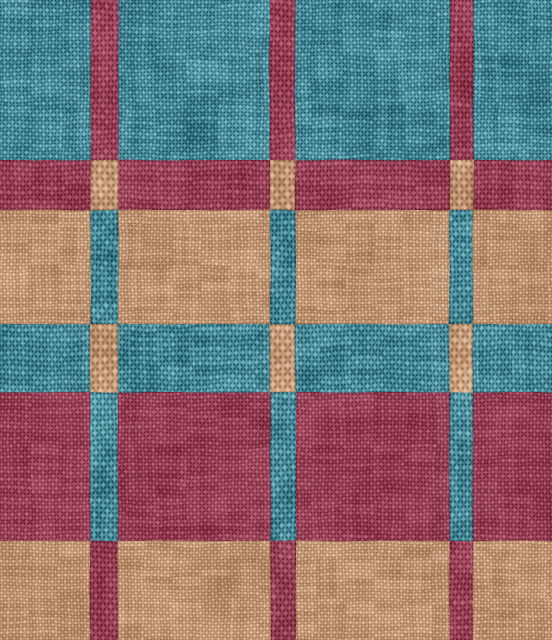
Reproduce this pattern procedurally as a WebGL 1 fragment shader.

```glsl
precision highp float;
// Patchwork plaid of woven cloth: six horizontal bands crossed by three narrow
// stripes, in teal, wine and tan. Each patch gets its own plain weave from sine
// profiles, with uneven threads, soft mottling and thin shaded seams.
uniform vec2 u_resolution;

const float PI = 3.14159265;
const float STRIPE_PERIOD = 0.3235;
const float FIRST_STRIPE = 0.189;

float hash(vec2 p) {
  p = fract(p * vec2(0.1031, 0.1137));
  p += dot(p, p.yx + 33.33);
  return fract((p.x + p.y) * p.x * 47.0);
}

// Cellular noise: distance to the nearest scattered point.
float cellular(vec2 p) {
  vec2 cell = floor(p);
  float nearest = 2.0;
  for (int j = -1; j <= 1; j++) {
    for (int i = -1; i <= 1; i++) {
      vec2 id = cell + vec2(float(i), float(j));
      vec2 point = id + vec2(hash(id + 7.0), hash(id + 53.0));
      nearest = min(nearest, distance(p, point));
    }
  }
  return nearest;
}

float layeredSines(vec2 p) {
  return 0.5 * sin(p.x + 1.7 * sin(p.y * 0.8))
       + 0.3 * sin(p.y * 2.3 + 1.3 * sin(p.x * 1.6))
       + 0.2 * sin(p.x * 4.1 - p.y * 3.7);
}

// Band number counted from the top edge, 0 to 5.
float bandAt(float depth) {
  return step(0.250, depth) + step(0.328, depth) + step(0.5065, depth)
       + step(0.613, depth) + step(0.845, depth);
}

// Distance to the closest seam between bands.
float bandSeam(float depth) {
  float d = min(abs(depth - 0.250), abs(depth - 0.328));
  d = min(d, min(abs(depth - 0.5065), abs(depth - 0.613)));
  return min(d, abs(depth - 0.845));
}

// Signed distance to a stripe edge, negative inside; stripes narrow rightward.
float stripeDistance(float x, float band) {
  float column = clamp(floor((x - FIRST_STRIPE) / STRIPE_PERIOD + 0.5), 0.0, 2.0);
  float center = FIRST_STRIPE + column * STRIPE_PERIOD;
  center += 0.002 * (hash(vec2(band, column) + 11.0) - 0.5);
  return abs(x - center) - (0.0253 - 0.0022 * column);
}

// Dye families: 0 teal, 1 wine, 2 tan.
vec3 dye(float family, float light) {
  vec3 dark = vec3(0.19, 0.43, 0.49);
  vec3 pale = vec3(0.36, 0.62, 0.67);
  if (family > 1.5) {
    dark = vec3(0.67, 0.50, 0.37);
    pale = vec3(0.81, 0.65, 0.52);
  } else if (family > 0.5) {
    dark = vec3(0.51, 0.18, 0.26);
    pale = vec3(0.65, 0.31, 0.40);
  }
  return mix(dark, pale, light);
}

// Threads per canvas height along x and y.
vec2 threadDensity(float family, float band, bool inStripe) {
  if (inStripe) return family > 1.5 ? vec2(130.0, 104.0) : vec2(165.0, 125.0);
  if (family > 1.5) return vec2(200.0);
  return mix(vec2(185.0, 170.0), vec2(180.0, 135.0), mod(band, 2.0));
}

// Plain weave: dark holes at thread corners and alternating raised crossings.
float weave(vec2 p, float seed) {
  p += 0.35 * vec2(layeredSines(p.yx * 0.21 + seed), layeredSines(p * 0.17 + seed));
  vec2 s = sin(PI * p);
  float cover = 1.0 - (1.0 - s.x * s.x) * (1.0 - s.y * s.y);
  vec2 id = floor(p);
  float weft = hash(vec2(id.y, floor(p.x / 9.0) + seed)) - 0.5;
  float warp = hash(vec2(id.x, floor(p.y / 13.0) + seed + 31.0)) - 0.5;
  return 0.5 + 1.6 * (cover - 0.75) + 0.5 * s.x * s.y + 0.55 * weft + 0.4 * warp;
}

vec3 cloth(vec2 uv, float aspect) {
  vec2 p = vec2(uv.x * aspect, uv.y);
  float depth = 1.0 - uv.y + 0.0008 * layeredSines(p * 35.0);
  float band = bandAt(depth);
  float across = uv.x + 0.0009 * layeredSines(p.yx * 32.0);
  float edge = stripeDistance(across, band);
  bool inStripe = edge < 0.0;
  float family = mod(band, 3.0);
  if (inStripe) family = mod(band + 1.0 + floor(band / 3.0), 3.0);

  float seed = band * 17.0 + (inStripe ? 5.0 : 0.0);
  float light = weave(p * threadDensity(family, band, inStripe), seed);
  // Worn mottling and seam shading.
  light += 0.16 * layeredSines(p * 19.0 + seed) + 0.3 * (0.45 - cellular(p * 24.0));
  float seam = min(bandSeam(depth), abs(edge) * aspect);
  light -= 0.45 * (1.0 - smoothstep(0.0005, 0.003, seam));
  light += 0.12 * (1.0 - smoothstep(0.003, 0.014, seam));
  return dye(family, clamp(light, -0.9, 1.7));
}

void main() {
  // Nine samples per pixel smooth both the seams and the threads.
  vec3 sum = vec3(0.0);
  for (int j = -1; j <= 1; j++) {
    for (int i = -1; i <= 1; i++) {
      vec2 offset = vec2(float(i), float(j)) / 3.0;
      sum += cloth((gl_FragCoord.xy + offset) / u_resolution, u_resolution.x / u_resolution.y);
    }
  }
  gl_FragColor = vec4(sum / 9.0, 1.0);
}
```
